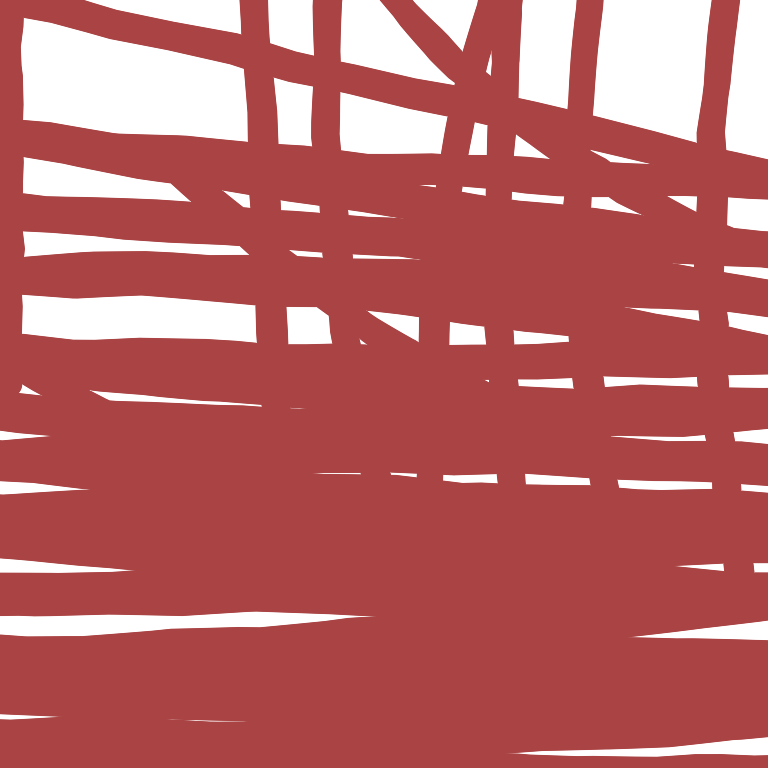
Write a Shadertoy shader that draws this pattern.

```glsl
// Dense marker scribble: flat brick-red strokes over white paper.
// A tilted zigzag of sweeps tightens toward the bottom; steep and slanted
// strokes cross it. Every stroke is a bowed, slightly kinked capsule.

const vec3 PAPER = vec3(1.0);
const vec3 INK = vec3(0.667, 0.267, 0.267);

const int SWEEPS = 29;             // near-level zigzag strokes
const int UPRIGHTS = 6;            // steep strokes
const int SLANTS = 3;              // descending diagonals
const float TOP_LEVEL = 0.975;     // height of the first sweep
const float SWEEP_SPAN = 0.98;     // height covered by all sweeps
const float CROWDING = 0.6;        // below 1 packs sweeps toward the bottom
const float TILT = 0.09;           // drop from left to right, fading downward
const float LEVEL_JITTER = 0.07;
const float SWEEP_BOW = 0.055;
const float UPRIGHT_BOW = 0.1;
const float THIN = 0.0205;         // half widths of sweeps, top and bottom
const float THICK = 0.029;
const float CROSS_WIDTH = 0.019;   // half width of crossing strokes
const float KINK_SIZE = 0.007;
const float KINK_COUNT = 10.0;

float hash(float n) {
    return fract(sin(n * 12.9898 + 4.137) * 43758.5453);
}

// Random value centred on zero
float spread(float n) {
    return hash(n) - 0.5;
}

// Straight pieces between random knots, their phase set by the seed
float kinks(float along, float seed) {
    float s = along * KINK_COUNT * (0.8 + 0.6 * hash(seed)) + hash(seed + 7.0);
    float k = floor(s) + seed * 17.0;
    return mix(spread(k), spread(k + 1.0), fract(s)) * KINK_SIZE;
}

// Distance to a round-ended stroke from a to b, bowed sideways
float stroke(vec2 p, vec2 a, vec2 b, float bow, float halfWidth, float seed) {
    vec2 ab = b - a;
    float h = clamp(dot(p - a, ab) / dot(ab, ab), 0.0, 1.0);
    vec2 side = normalize(vec2(-ab.y, ab.x));
    float offset = bow * 4.0 * h * (1.0 - h) + kinks(h, seed);
    float w = halfWidth + 0.6 * kinks(h, seed + 50.0);
    return length(p - a - ab * h - side * offset) - w;
}

// Height of a turning point in the zigzag; end is -1 at left, 1 at right
float turnLevel(float k, float end) {
    float t = k / float(SWEEPS - 1);
    return TOP_LEVEL - SWEEP_SPAN * pow(t, CROWDING)
         - 0.5 * TILT * end * max(1.0 - t * 1.6, 0.0)
         + LEVEL_JITTER * spread(k + 3.0);
}

float sweeps(vec2 p) {
    float d = 1.0;
    for (int i = 0; i < SWEEPS; i++) {
        float n = float(i);
        // Neighbours share a turn alternately at the left and the right
        float leftTurn = 2.0 * floor((n + 1.0) * 0.5);
        float rightTurn = 2.0 * floor(n * 0.5) + 1.0;
        vec2 a = vec2(-0.03, turnLevel(leftTurn, -1.0));
        vec2 b = vec2(1.03, turnLevel(rightTurn, 1.0));
        float w = mix(THIN, THICK, sqrt(n / float(SWEEPS - 1)));
        d = min(d, stroke(p, a, b, SWEEP_BOW * spread(n + 71.0), w, n + 1.0));
    }
    return d;
}

float uprights(vec2 p) {
    // Turn running down the left margin
    float d = stroke(p, vec2(0.01, 1.02), vec2(0.01, 0.5), 0.0, CROSS_WIDTH, 90.0);
    for (int i = 0; i < UPRIGHTS; i++) {
        float n = float(i);
        float x = 0.39 + 0.59 * n / float(UPRIGHTS - 1);
        vec2 a = vec2(x + 0.24 * spread(n + 110.0), 1.04);
        vec2 b = vec2(x + 0.18 * spread(n + 130.0), 0.22 + 0.15 * hash(n + 150.0));
        d = min(d, stroke(p, a, b, UPRIGHT_BOW * spread(n + 170.0), CROSS_WIDTH, n + 100.0));
    }
    return d;
}

float slants(vec2 p) {
    float d = 1.0;
    for (int i = 0; i < SLANTS; i++) {
        float n = float(i);
        float t = n / float(SLANTS - 1);
        vec2 a = vec2(mix(-0.04, 0.48, t), mix(0.55, 1.04, t));
        vec2 b = a + vec2(0.5, -0.3 - 0.16 * hash(n + 230.0));
        d = min(d, stroke(p, a, b, UPRIGHT_BOW * spread(n + 250.0), CROSS_WIDTH, n + 200.0));
    }
    return d;
}

void mainImage(out vec4 fragColor, in vec2 fragCoord) {
    vec2 p = fragCoord / iResolution.xy;
    float edge = 0.55 / min(iResolution.x, iResolution.y);

    // Union of all strokes, then one crisp edge
    float d = min(sweeps(p), min(uprights(p), slants(p)));
    float ink = 1.0 - smoothstep(-edge, edge, d);
    fragColor = vec4(mix(PAPER, INK, ink), 1.0);
}
```
